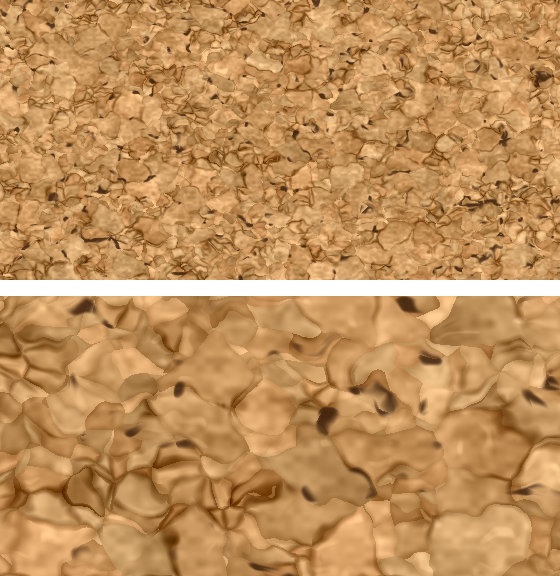
Top, the full canvas; bottom, a detail of the centre.
Reproduce this texture procedurally as a Shadertoy shader.

```glsl
// Pressed cork board: irregular granules from warped Voronoi cells at two sizes,
// each with its own tone, tilt and tint, parted by broken dark seams and pits.
// Fine value noise mottles the grain faces.

#define COARSE 15.0        // large granules per canvas height
#define FINE 33.0          // small chips per canvas height
#define STRETCH 1.3        // horizontal elongation of the granules
#define CHIPPED 0.62       // share of large granules broken into chips
#define TONE 0.18          // tone spread between granules
#define MOTTLE 0.27        // contrast of the fine noise
#define SEAM_WIDTH 0.0075  // seam half width in canvas heights
#define SEAM_DEPTH 0.26    // darkness of the strongest seams
#define PIT_LEVEL 0.77     // noise level above which pits open
#define CORK vec3(0.805, 0.608, 0.388)
#define PIT vec3(0.25, 0.135, 0.05)

struct Granule {
    float rim;   // distance to the border, in canvas heights
    float id;    // random value of the granule
    vec2 offset; // vector to its centre, in cells
};

float hash(vec2 p) {
    return fract(sin(dot(p, vec2(127.1, 311.7))) * 43758.5453);
}

float noise(vec2 p) {
    vec2 cell = floor(p), f = fract(p);
    f = f * f * (3.0 - 2.0 * f);
    float low = mix(hash(cell), hash(cell + vec2(1, 0)), f.x);
    float high = mix(hash(cell + vec2(0, 1)), hash(cell + vec2(1, 1)), f.x);
    return mix(low, high, f.y);
}

vec2 noise2(vec2 p) {
    return vec2(noise(p), noise(p + 47.3)) - 0.5;
}

// Nearest two cell centres give the granule and its border distance
Granule granuleAt(vec2 p, float density) {
    vec2 q = p * density * vec2(1.0 / STRETCH, 1.0);
    vec2 base = floor(q);
    vec2 nearest = vec2(9.0), second = vec2(9.0), owner = base;
    for (int y = -1; y <= 1; y++) {
        for (int x = -1; x <= 1; x++) {
            vec2 cell = base + vec2(x, y);
            vec2 jitter = vec2(hash(cell + 3.7), hash(cell + 19.1));
            vec2 d = cell + 0.04 + 0.92 * jitter - q;
            if (dot(d, d) < dot(nearest, nearest)) {
                second = nearest;
                nearest = d;
                owner = cell;
            } else if (dot(d, d) < dot(second, second)) {
                second = d;
            }
        }
    }
    vec2 between = second - nearest;
    float border = dot(0.5 * (nearest + second), between) / max(length(between), 0.001);
    return Granule(border / density, hash(owner + 71.3), nearest);
}

void mainImage(out vec4 fragColor, in vec2 fragCoord) {
    vec2 p = fragCoord / iResolution.y + 2.0;

    // Ragged outlines
    vec2 w = p + 0.030 * noise2(p * 21.0) + 0.013 * noise2(p * 58.0);

    // Large granules, some of them broken into chips
    Granule g = granuleAt(w, COARSE);
    float spread = TONE;
    if (g.id < CHIPPED) {
        Granule chip = granuleAt(w + 0.37, FINE);
        chip.rim = min(chip.rim, g.rim);
        chip.id = fract(chip.id + g.id);
        g = chip;
    } else {
        g.id = fract(g.id * 57.0);
        spread *= 0.8;
    }

    // Face of the granule: tone, tilt, mottling and pale flecks
    float angle = 6.2832 * fract(g.id * 13.7);
    float shade = spread * (g.id - 0.5);
    shade += 0.10 * dot(g.offset, vec2(cos(angle), sin(angle)));
    float mottle = 0.55 * noise(w * vec2(42.0, 54.0)) + 0.45 * noise(p * vec2(95.0, 112.0) + 8.0);
    shade += MOTTLE * (mottle - 0.5);
    shade += 0.09 * smoothstep(0.72, 0.95, noise(w * vec2(50.0, 66.0) + 31.0));
    shade += 0.05 * (noise(p * 4.0) - 0.5);

    // Broken seams
    float seam = 1.0 - smoothstep(0.0, SEAM_WIDTH, g.rim);
    float strength = 0.22 + 0.78 * smoothstep(0.42, 0.85, noise(p * vec2(22.0, 28.0) + 5.0));
    shade -= SEAM_DEPTH * seam * strength;

    // Tints run from rosy to greyish
    float tint = fract(g.id * 29.3) - 0.5;
    vec3 color = CORK + shade * vec3(1.0, 1.0, 0.95) + tint * vec3(0.025, -0.022, -0.035);

    // Dark pits open along the seams
    float pit = smoothstep(PIT_LEVEL, PIT_LEVEL + 0.14, noise(w * vec2(33.0, 44.0) + 63.0));
    pit *= 1.0 - smoothstep(0.002, 0.012, g.rim);
    color = mix(color, PIT, 0.85 * pit);

    fragColor = vec4(clamp(color, 0.0, 1.0), 1.0);
}
```
